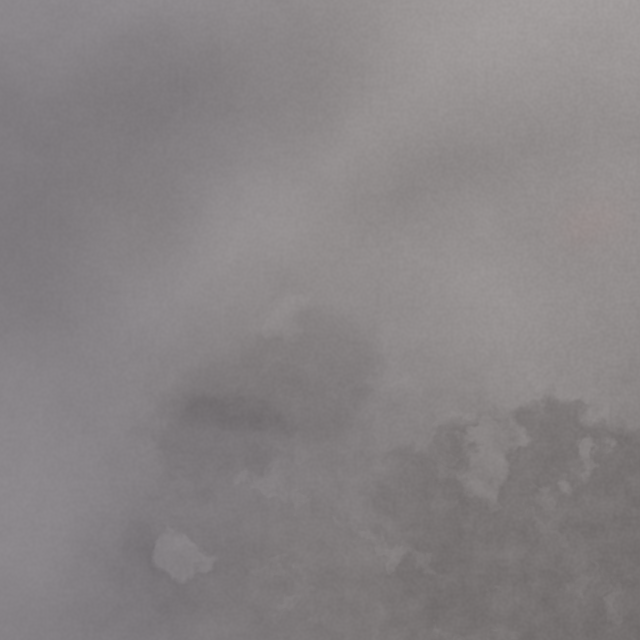
A Shadertoy shader for this texture:

```glsl
#define BASE_TONE 0.503
#define MID_TONE 0.520
#define CONTRAST 1.20
#define CLOUD_AMOUNT 0.036
#define CLOUD_SCALE 3.2
#define STAIN_DEPTH 0.052
#define FLAKE_LIGHT 0.046
#define MOTTLE_AMOUNT 0.044
#define GRAIN_AMOUNT 0.021
#define GRAIN_SCALE 165.0
#define COOL_TINT vec3(0.015, 0.0, 0.015)
#define WARM_TINT vec3(0.018, 0.0, -0.001)

vec2 gradientAt(vec2 cell) {
    vec3 h = fract(cell.xyx * vec3(0.1031, 0.1030, 0.0973));
    h += dot(h, h.yzx + 33.33);
    float angle = 6.2832 * fract((h.x + h.y) * h.z);
    return vec2(cos(angle), sin(angle));
}

float gradientNoise(vec2 p) {
    vec2 i = floor(p), f = p - i;
    vec2 u = f * f * f * (f * (f * 6.0 - 15.0) + 10.0);
    vec2 e = vec2(1.0, 0.0);
    float a = dot(gradientAt(i), f);
    float b = dot(gradientAt(i + e.xy), f - e.xy);
    float c = dot(gradientAt(i + e.yx), f - e.yx);
    float d = dot(gradientAt(i + e.xx), f - e.xx);
    return mix(mix(a, b, u.x), mix(c, d, u.x), u.y);
}

float fbm(vec2 p) {
    float sum = 0.0, amplitude = 0.65;
    for (int i = 0; i < 5; i++) {
        sum += amplitude * gradientNoise(p);
        p = mat2(1.6, 1.2, -1.2, 1.6) * p + 7.3;
        amplitude *= 0.5;
    }
    return sum;
}

// Distance to a tilted ellipse's centre, equal to 1 on its rim
float ellipse(vec2 p, vec2 centre, vec2 radius, float tilt) {
    float c = cos(tilt), s = sin(tilt);
    return length(mat2(c, -s, s, c) * (p - centre) / radius);
}

float haze(vec2 p, vec2 centre, vec2 radius, float tilt) {
    float d = ellipse(p, centre, radius, tilt);
    return exp(-d * d);
}

float patchMask(vec2 p, vec2 centre, vec2 radius, float tilt, float blur) {
    return 1.0 - smoothstep(1.0 - blur, 1.0 + blur, ellipse(p, centre, radius, tilt));
}

void mainImage(out vec4 fragColor, in vec2 fragCoord) {
    vec2 uv = fragCoord / iResolution.xy;
    vec2 warp = vec2(fbm(uv * 5.0 + 3.1), fbm(uv * 5.0 + 41.7));
    vec2 broad = uv + 0.06 * warp;
    vec2 ragged = broad + 0.075 * vec2(fbm(uv * 20.0 + 9.0), fbm(uv * 20.0 + 63.0));
    float lower = 1.0 - smoothstep(0.2, 0.55, uv.y);

    // Broad light falling from the upper right
    float tone = BASE_TONE + 0.025 * uv.y + 0.10 * uv.x * (uv.y - 0.32);
    tone += CLOUD_AMOUNT * fbm(broad * CLOUD_SCALE + 12.0);

    // Soft drifts of shadow and a pale diagonal band
    tone -= 0.046 * haze(broad, vec2(0.25, 0.82), vec2(0.30, 0.16), 0.35);
    tone -= 0.030 * haze(broad, vec2(0.03, 0.58), vec2(0.13, 0.18), 0.8);
    tone -= 0.024 * haze(broad, vec2(0.80, 0.77), vec2(0.20, 0.06), 0.3);
    tone += 0.034 * haze(broad, vec2(0.40, 0.65), vec2(0.38, 0.08), 0.72);
    tone += 0.014 * haze(broad, vec2(0.05, 0.25), vec2(0.14, 0.25), 0.0);
    tone += 0.024 * haze(broad, vec2(0.75, 0.47), vec2(0.26, 0.12), -0.1);

    // Damp stains, crisp at the rim and fading inward
    float rim = 0.34 + 0.035 * sin(uv.x * 14.0 - 4.2);
    float depth = rim - ragged.y;
    float front = smoothstep(-0.015, 0.025, depth) * exp(-2.2 * max(depth, 0.0));
    tone -= STAIN_DEPTH * front * smoothstep(0.55, 0.70, ragged.x);
    tone -= 0.026 * patchMask(broad, vec2(0.45, 0.41), vec2(0.15, 0.09), 0.25, 0.22);
    tone -= 0.028 * patchMask(ragged, vec2(0.34, 0.31), vec2(0.09, 0.08), -0.5, 0.40);
    tone -= 0.014 * haze(broad, vec2(0.47, 0.18), vec2(0.24, 0.16), 0.2);
    tone -= 0.034 * haze(ragged, vec2(0.26, 0.12), vec2(0.09, 0.09), 0.0);

    // Pale worn flakes with ragged outlines
    float flakes = patchMask(ragged, vec2(0.29, 0.14), vec2(0.036, 0.046), 0.2, 0.35);
    flakes += patchMask(ragged, vec2(0.76, 0.29), vec2(0.032, 0.060), -0.6, 0.35);
    flakes += patchMask(ragged, vec2(0.92, 0.28), vec2(0.024, 0.036), -0.3, 0.35);
    flakes += 0.35 * patchMask(ragged, vec2(0.44, 0.51), vec2(0.026, 0.020), 0.0, 0.6);
    float worn = smoothstep(0.14, 0.34, fbm(ragged * vec2(8.0, 11.0) + 27.0));
    flakes += 0.45 * lower * smoothstep(0.25, 0.45, uv.x) * worn;
    tone += FLAKE_LIGHT * min(flakes, 1.0);
    tone = MID_TONE + CONTRAST * (tone - MID_TONE);

    // Mottling gathers low down, fine grain covers everything
    tone += MOTTLE_AMOUNT * mix(0.25, 1.0, lower * smoothstep(0.1, 0.7, uv.x)) * fbm(uv * 26.0);
    float grain = gradientNoise(uv * GRAIN_SCALE) + 0.6 * gradientNoise(uv * GRAIN_SCALE * 0.53 + 19.0);
    tone += GRAIN_AMOUNT * mix(0.6, 1.0, uv.x) * grain;

    // Lavender at the left, warm grey at the right, a faint rosy spot
    float warmth = smoothstep(0.0, 0.75, uv.x + 0.35 * fbm(broad * 2.5 + 5.0));
    vec3 color = tone + mix(COOL_TINT, WARM_TINT, warmth);
    color += vec3(0.018, 0.0, -0.002) * haze(broad, vec2(0.93, 0.65), vec2(0.045), 0.0);
    fragColor = vec4(clamp(color, 0.0, 1.0), 1.0);
}
```
